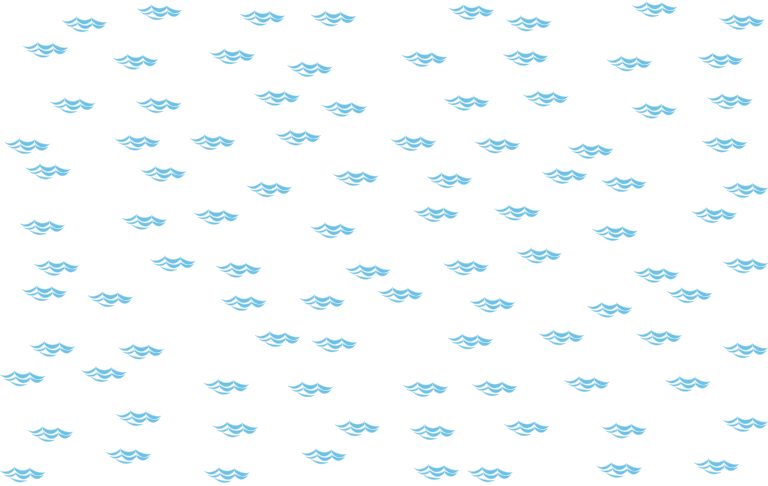
Give the GLSL for this pattern, as a WebGL 2 fragment shader.

```glsl
#version 300 es
precision highp float;
// Small blue triple-stroke waves scattered over a white ground.

uniform vec2 u_resolution;
out vec4 fragColor;

vec2 hash2(vec2 cell) {
    vec3 h = fract(cell.xyx * vec3(0.1031, 0.1030, 0.0973));
    h += dot(h, h.yzx + 33.33);
    return fract((h.xx + h.yz) * h.zy);
}

// Approximate distance to a sagging stroke from a to b.
// The half thickness runs between the two end values and swells midway.
float swoosh(vec2 p, vec2 a, vec2 b, float sag, float swell, vec2 ends) {
    float span = b.x - a.x;
    float u = (p.x - a.x) / span;
    float bulge = 4.0 * u * (1.0 - u);
    float middle = mix(a.y, b.y, u) - sag * bulge;
    float slope = (b.y - a.y - 4.0 * sag * (1.0 - 2.0 * u)) / span;
    float halfThickness = swell * bulge + mix(ends.x, ends.y, u);
    float d = (abs(p.y - middle) - halfThickness) / sqrt(1.0 + slope * slope);
    return max(d, (abs(u - 0.5) - 0.5) * span);
}

// One wave, reaching from x = -1 to x = 1.
float waveDistance(vec2 p) {
    vec2 leftCrest = vec2(-0.36, 0.26), rightCrest = vec2(0.33, 0.22);
    vec2 leftFold = vec2(-0.30, 0.03), rightFold = vec2(0.36, 0.00);
    vec2 rising = vec2(0.0, 0.05), joined = vec2(0.05), falling = vec2(0.05, 0.0);

    // Upper band with two crests
    float d = swoosh(p, vec2(-1.0, 0.15), leftCrest, 0.13, 0.03, rising);
    d = min(d, swoosh(p, leftCrest, rightCrest, 0.16, 0.04, joined));
    d = min(d, swoosh(p, rightCrest, vec2(1.0, 0.08), 0.13, 0.06, falling));

    // Lower band
    d = min(d, swoosh(p, vec2(-0.82, -0.03), leftFold, 0.08, 0.02, rising * 0.7));
    d = min(d, swoosh(p, leftFold, rightFold, 0.16, 0.035, joined * 0.8));
    d = min(d, swoosh(p, rightFold, vec2(0.94, -0.04), 0.12, 0.05, falling * 0.8));

    // Short ripple underneath
    return min(d, swoosh(p, vec2(-0.57, -0.15), vec2(0.18, -0.28), 0.09, 0.045, vec2(0.0)));
}

void main() {
    // Eight columns, twelve rows
    float scale = 8.0 / u_resolution.x;
    vec2 p = gl_FragCoord.xy * scale;
    vec2 extent = u_resolution * scale;
    vec2 cellSize = vec2(1.0, extent.y / 12.0);
    vec2 home = floor(p / cellSize);

    float halfWidth = 0.231;
    float softness = 1.4 * scale / halfWidth;
    float ink = 0.0;

    // Jittered waves in the surrounding cells, with staggered rows
    for (int j = -1; j <= 1; j++) {
        for (int i = -1; i <= 1; i++) {
            vec2 cell = home + vec2(i, j);
            if (any(lessThan(cell, vec2(0.0))) || cell.x > 7.5 || cell.y > 11.5) continue;
            float stagger = mod(cell.y, 2.0) < 0.5 ? 0.32 : 0.68;
            vec2 jitter = (hash2(cell + 7.0) - 0.5) * vec2(0.48, 0.56);
            vec2 center = (cell + vec2(stagger, 0.5) + jitter) * cellSize;
            center = clamp(center, vec2(0.235, 0.085), extent - vec2(0.235, 0.085));
            vec2 q = (p - center) / halfWidth;
            if (abs(q.x) > 1.2 || abs(q.y) > 0.55) continue;
            ink = max(ink, clamp(0.5 - waveDistance(q) / softness, 0.0, 1.0));
        }
    }

    vec3 paper = vec3(1.0);
    vec3 waveBlue = vec3(0.43, 0.755, 0.90);
    fragColor = vec4(mix(paper, waveBlue, ink), 1.0);
}
```
